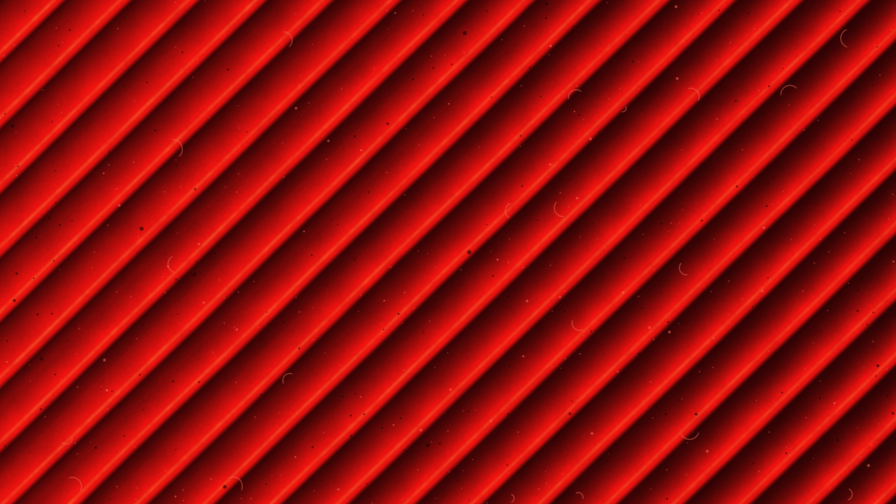
Reproduce this texture procedurally as a Shadertoy shader.

```glsl
#define PERIOD 0.1287        // ridge spacing, in canvas heights
#define SLOPE 0.967          // tilt of the ridges
#define OFFSET 0.104         // distance of the first crest from the top left
#define CREST_WIDTH 0.042    // glint half width, in periods
#define WOBBLE 0.035         // unevenness of the ridges, in periods
#define MOTTLE 0.10          // blotchiness of the paint
#define DEEP vec3(0.235, 0.015, 0.018)
#define BRIGHT vec3(0.90, 0.065, 0.055)
#define GLINT vec3(0.95, 0.27, 0.13)
#define DUST vec3(0.93, 0.40, 0.32)
#define SOOT vec3(0.12, 0.01, 0.015)

vec2 hash2(vec2 p) {
    vec3 q = fract(vec3(p.xyx) * vec3(0.1031, 0.1030, 0.0973));
    q += dot(q, q.yzx + 33.33);
    return fract((q.xx + q.yz) * q.zy);
}

float cornerSlope(vec2 cell, vec2 corner, vec2 f) {
    return dot(hash2(cell + corner + 57.0) * 2.0 - 1.0, f - corner);
}

float gradientNoise(vec2 p) {
    vec2 i = floor(p), f = fract(p);
    vec2 w = f * f * f * (f * (f * 6.0 - 15.0) + 10.0);
    float low = mix(cornerSlope(i, vec2(0, 0), f), cornerSlope(i, vec2(1, 0), f), w.x);
    float high = mix(cornerSlope(i, vec2(0, 1), f), cornerSlope(i, vec2(1, 1), f), w.x);
    return mix(low, high, w.y);
}

// Scattered round flecks, at most one per cell
float flecks(vec2 p, float cells, float density, float radius, float pixel) {
    vec2 id = floor(p * cells);
    vec2 place = hash2(id + cells), traits = hash2(id + cells + 19.0);
    float d = length(fract(p * cells) - mix(vec2(0.2), vec2(0.8), place)) / cells;
    float r = radius * mix(0.5, 1.2, traits.y);
    return step(traits.x, density) * (1.0 - smoothstep(r - pixel, r + pixel, d));
}

// Scattered curved fibres: short arcs of thin rings
float fibres(vec2 p, float cells, float density, float pixel) {
    vec2 id = floor(p * cells);
    vec2 place = hash2(id + 71.0), traits = hash2(id + 113.0);
    vec2 q = (fract(p * cells) - mix(vec2(0.35), vec2(0.65), place)) / cells;
    float angle = 6.2832 * traits.y;
    float along = dot(q, vec2(cos(angle), sin(angle))) / max(length(q), 0.0001);
    float d = abs(length(q) - mix(0.006, 0.02, place.y));
    float arc = smoothstep(0.2, 0.5, along);
    return step(traits.x, density) * arc * (1.0 - smoothstep(0.0, 0.0008 + pixel, d));
}

void mainImage(out vec4 fragColor, in vec2 fragCoord) {
    vec2 p = fragCoord / iResolution.y;
    float pixel = 1.0 / iResolution.y;
    float across = fragCoord.x / iResolution.x;

    // Ridge coordinates: across the ridges in periods, and along them
    float along = p.x + p.y;
    float u = (1.0 - p.y + SLOPE * p.x - OFFSET) / PERIOD;
    u += WOBBLE * gradientNoise(vec2(along * 2.0, u * 0.8));
    float ridge = floor(u + 0.5);
    float t = fract(u);

    // Floor brightens slowly up to each crest, then drops into shadow
    float variation = hash2(vec2(ridge + 40.0, 3.0)).x - 0.5;
    float lightFall = mix(0.95, 1.9, across) + 0.2 * variation;
    float rise = pow(clamp((t - 0.19) / 0.71, 0.0, 1.0), lightFall);
    float lip = 1.0 - smoothstep(0.08, 0.22, t);
    float shade = max(rise, lip);

    // Uneven paint and fine grain
    float blotch = gradientNoise(p * 14.0) + 0.6 * gradientNoise(p * 37.0);
    float grain = gradientNoise(p * 130.0);
    shade += MOTTLE * (blotch + 0.7 * grain) * mix(0.4, 1.0, shade);
    shade -= 0.08 * across * (1.0 - shade);
    vec3 color = mix(DEEP, BRIGHT, clamp(shade, -0.3, 1.05));

    // Worn glint on the crest
    float crest = (u - ridge) / CREST_WIDTH;
    float wear = 0.75 + 0.45 * gradientNoise(vec2(along * 9.0, ridge * 3.7))
               + 0.4 * gradientNoise(vec2(along * 45.0, ridge * 5.3));
    float glint = exp(-crest * crest) * wear * mix(1.0, 0.7, across);
    color = mix(color, GLINT, clamp(glint, 0.0, 1.0));

    // Dust, soot and fibres
    float dust = flecks(p, 16.0, 0.12, 0.0022, pixel) + 0.6 * flecks(p + 3.1, 34.0, 0.13, 0.0013, pixel);
    float soot = flecks(p + 7.3, 11.0, 0.10, 0.0035, pixel) + flecks(p + 5.7, 29.0, 0.10, 0.0016, pixel);
    color = mix(color, SOOT, 0.65 * min(soot, 1.0));
    color = mix(color, DUST, 0.6 * min(dust, 1.0));
    color = mix(color, DUST, 0.4 * fibres(p + 1.7, 9.0, 0.16, pixel));

    fragColor = vec4(clamp(color, 0.0, 1.0), 1.0);
}
```
